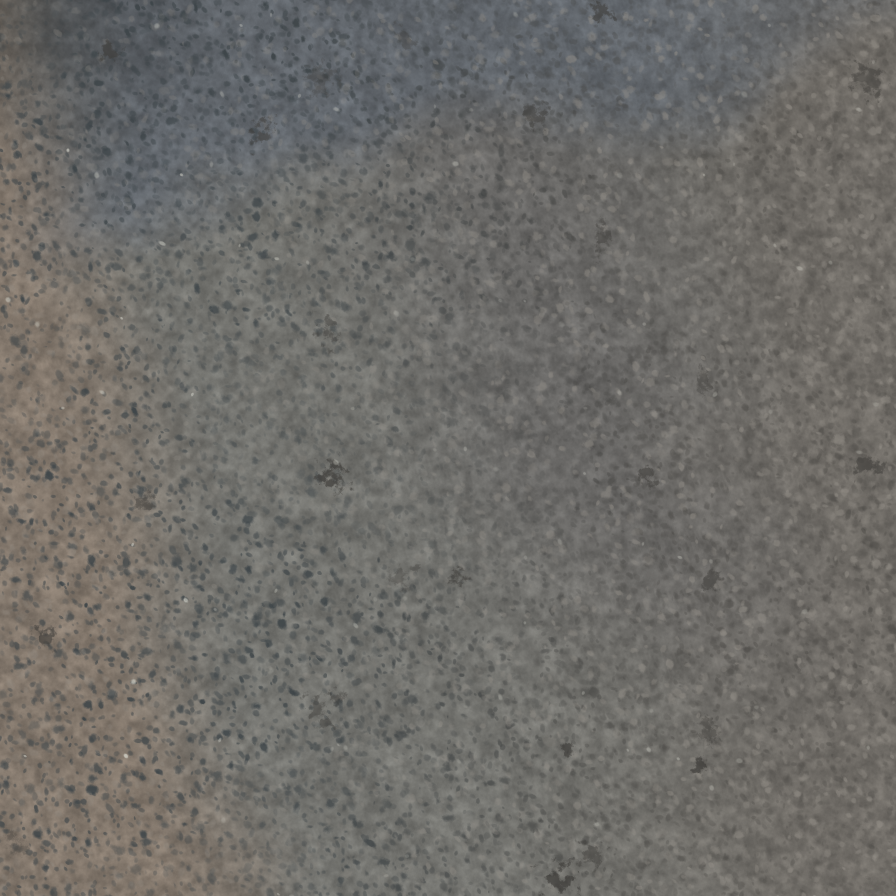
This texture is drawn by a WebGL 2 fragment shader. Its source:

```glsl
#version 300 es
precision highp float;

uniform vec2 u_resolution;
out vec4 fragColor;

// Ground colours
const vec3 NEUTRAL = vec3(0.452, 0.452, 0.435);
const vec3 TAN = vec3(0.515, 0.470, 0.425);
const vec3 SLATE = vec3(0.385, 0.405, 0.428);
const vec3 SHADE = vec3(0.402, 0.397, 0.393);
const vec3 UMBER = vec3(0.440, 0.425, 0.403);

// Grain colours
const vec3 DARK_COOL = vec3(0.235, 0.265, 0.280);
const vec3 DARK_WARM = vec3(0.265, 0.258, 0.245);
const vec3 PALE = vec3(0.600, 0.580, 0.550);
const vec3 GLINT = vec3(0.850, 0.850, 0.810);

// Cells across the canvas for each kind of grain
const float FINE_CELLS = 115.0;
const float PEBBLE_CELLS = 68.0;
const float PALE_CELLS = 80.0;
const float STAIN_CELLS = 11.0;
const float GLINT_CELLS = 60.0;

const float GRAIN_TILT = -0.95;
const float OUTLINE_SCALE = 150.0;
const float MOTTLE = 0.17;
const float GRIT = 0.19;

float hash(vec2 p) {
    return fract(sin(dot(p, vec2(127.1, 311.7))) * 43758.5);
}

float noise(vec2 p) {
    vec2 cell = floor(p);
    vec2 f = fract(p);
    f = f * f * (3.0 - 2.0 * f);
    float low = mix(hash(cell), hash(cell + vec2(1, 0)), f.x);
    float high = mix(hash(cell + vec2(0, 1)), hash(cell + vec2(1, 1)), f.x);
    return mix(low, high, f.y);
}

float fbm(vec2 p) {
    float sum = 0.0;
    float weight = 0.5;
    for (int i = 0; i < 4; i++) {
        sum += weight * noise(p);
        p = mat2(1.6, 1.2, -1.2, 1.6) * p + 7.3;
        weight *= 0.5;
    }
    return sum / 0.9375;
}

// Coverage of scattered, ragged ellipses; radius is in cells
float grains(vec2 uv, float cells, float radius, float density, float ragged, float seed) {
    vec2 p = uv * cells + seed;
    vec2 home = floor(p);
    float wobble = ragged * (fbm(uv * OUTLINE_SCALE + seed) - 0.5);
    float cover = 0.0;
    for (int y = -1; y <= 1; y++) {
        for (int x = -1; x <= 1; x++) {
            vec2 cell = home + vec2(x, y);
            if (hash(cell + 3.7) > density) continue;
            vec2 center = cell + vec2(hash(cell + 11.3), hash(cell + 23.9));
            float angle = GRAIN_TILT + 2.2 * (hash(cell + 31.1) - 0.5);
            float c = cos(angle);
            float s = sin(angle);
            vec2 d = mat2(c, -s, s, c) * (p - center);
            float size = radius * mix(0.55, 1.15, hash(cell + 47.5));
            float dist = length(d / vec2(size, size * mix(0.5, 0.9, hash(cell + 53.3))));
            float strength = mix(0.4, 1.0, hash(cell + 61.7));
            cover = max(cover, strength * (1.0 - smoothstep(0.4, 1.35, dist + wobble)));
        }
    }
    return cover;
}

// Broad drifts of colour and shadow
vec3 ground(vec2 uv) {
    vec2 drift = uv + 0.16 * (vec2(fbm(uv * 4.0), fbm(uv * 4.0 + 19.0)) - 0.5);
    vec3 color = mix(NEUTRAL, UMBER, smoothstep(0.5, 0.95, drift.x));
    float band = (drift.x - 0.68 + 0.35 * (drift.y - 0.5)) / 0.16;
    color = mix(color, SHADE, 0.75 * exp(-band * band) * smoothstep(0.1, 0.5, uv.y));
    float sand = 1.0 - smoothstep(-0.11, 0.09, drift.x - 0.26 + 0.22 * drift.y);
    color = mix(color, TAN, sand);
    float edge = drift.y - 0.71 - 0.23 * drift.x;
    float slate = smoothstep(-0.03, 0.06, edge) * smoothstep(-0.05, 0.18, drift.x);
    color = mix(color, SLATE, slate * mix(1.0, 0.6, smoothstep(0.65, 0.95, uv.x)));
    return color * (1.0 - 0.22 * smoothstep(0.25, 0.0, length(uv - vec2(0.05, 1.0))));
}

void main() {
    vec2 uv = gl_FragCoord.xy / u_resolution;
    vec3 color = ground(uv);

    // Soft mottling and fine grit
    color *= 1.0 + MOTTLE * (fbm(uv * 34.0) - 0.5);
    color *= 1.0 + GRIT * 2.0 * (fbm(uv * 115.0 + 40.0) - 0.5);

    // Dark grains, crisper and cooler toward the left
    float left = 1.0 - smoothstep(0.25, 0.8, uv.x);
    float patchy = mix(0.55, 1.1, smoothstep(0.3, 0.7, fbm(uv * 7.0 + 5.0)));
    vec3 dark = mix(DARK_WARM, DARK_COOL, left);
    float fine = grains(uv, FINE_CELLS, 0.46, 0.5, 1.5, 13.0);
    float pebbles = grains(uv, PEBBLE_CELLS, 0.39, 0.38, 1.4, 71.0);
    color = mix(color, dark, fine * patchy * mix(0.32, 0.58, left));
    color = mix(color, dark, pebbles * patchy * mix(0.42, 0.85, left));

    // Pale grains, commoner toward the right
    float pale = grains(uv, PALE_CELLS, 0.42, 0.36, 1.6, 137.0);
    color = mix(color, PALE, pale * mix(0.50, 0.28, left));

    // Sparse ragged stains and bright glints
    float stains = grains(uv, STAIN_CELLS, 0.15, 0.24, 3.6, 29.0);
    color = mix(color, DARK_WARM * 0.9, 0.75 * stains);
    float glints = grains(uv, GLINT_CELLS, 0.20, 0.035, 0.8, 211.0);
    color = mix(color, GLINT, glints * mix(0.35, 0.9, 1.0 - smoothstep(0.0, 0.4, uv.x)));

    fragColor = vec4(color, 1.0);
}
```
